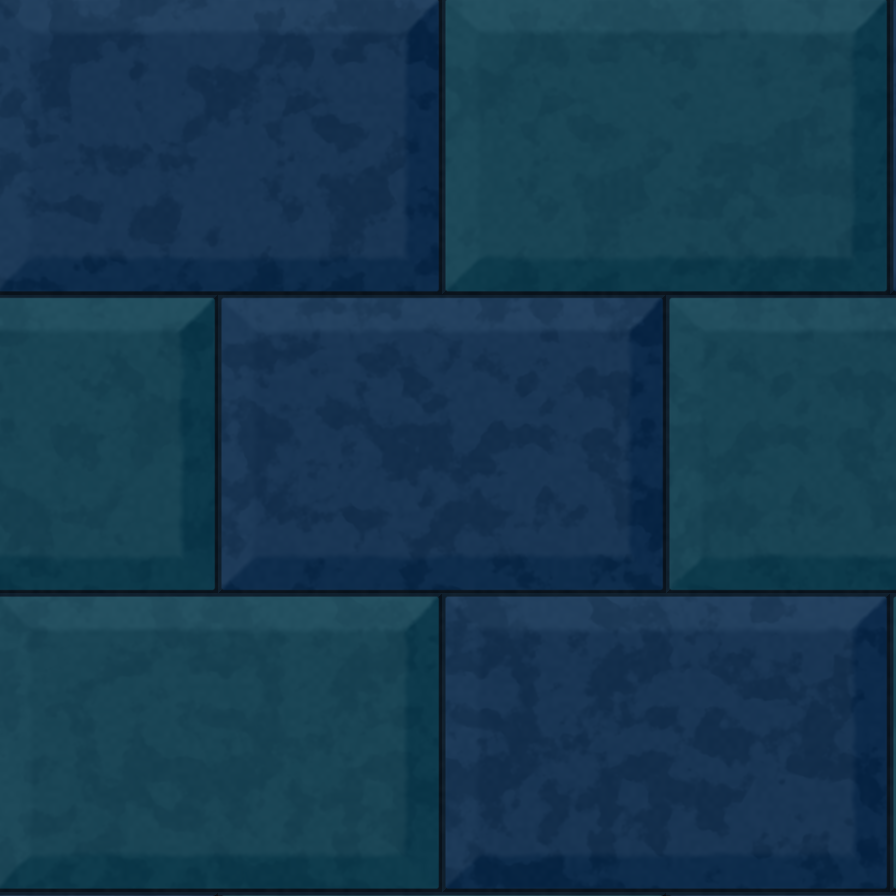
Give the GLSL for this texture, as a WebGL 2 fragment shader.

```glsl
#version 300 es
precision highp float;

uniform vec2 u_resolution;
out vec4 outColor;

// Layout, in canvas units
const vec2 TILES = vec2(2.0, 3.0);
const vec2 ORIGIN = vec2(-0.0065, 0.0045);
const float JOINT_HALF = 0.0037;
const float CORNER_RADIUS = 0.003;
const float BEVEL_WIDTH = 0.037;
const float BEVEL_SOFTNESS = 0.005;
const float EDGE_WOBBLE = 0.007;
const float RIM_WIDTH = 0.003;

// Surface wear
const float BLOTCH_SCALE = 34.0;
const float GRAIN_SCALE = 150.0;
const float GRAIN_AMOUNT = 0.014;
const float TILE_VARIATION = 0.006;

// Colours
const vec3 BLUE = vec3(0.100, 0.212, 0.332);
const vec3 TEAL = vec3(0.100, 0.270, 0.333);
const vec3 BLUE_BLOTCH = vec3(-0.026, -0.031, -0.036);
const vec3 TEAL_BLOTCH = vec3(-0.014, -0.020, -0.018);
const vec3 TOP_LIGHT = vec3(0.038, 0.043, 0.043);
const vec3 LEFT_LIGHT = vec3(0.013, 0.016, 0.016);
const vec3 RIGHT_SHADE = vec3(-0.050, -0.044, -0.036);
const vec3 BOTTOM_SHADE = vec3(-0.046, -0.038, -0.034);
const vec3 JOINT_DARK = vec3(0.040, 0.075, 0.110);
const vec3 JOINT_LIGHT = vec3(0.062, 0.125, 0.180);

float hash(vec2 p) {
    vec3 q = fract(p.xyx * 0.1031);
    q += dot(q, q.yzx + 33.33);
    return fract((q.x + q.y) * q.z);
}

float valueNoise(vec2 p) {
    vec2 cell = floor(p);
    vec2 f = fract(p);
    f = f * f * (3.0 - 2.0 * f);
    float low = mix(hash(cell), hash(cell + vec2(1.0, 0.0)), f.x);
    float high = mix(hash(cell + vec2(0.0, 1.0)), hash(cell + 1.0), f.x);
    return mix(low, high, f.y);
}

float fbm(vec2 p) {
    float sum = 0.0;
    float weight = 0.5;
    for (int i = 0; i < 4; i++) {
        sum += weight * valueNoise(p);
        p = mat2(1.6, 1.2, -1.2, 1.6) * p + 17.3;
        weight *= 0.5;
    }
    return sum / 0.9375;
}

float roundedBox(vec2 p, vec2 halfSize, float radius) {
    vec2 q = abs(p) - halfSize + radius;
    return length(max(q, 0.0)) + min(max(q.x, q.y), 0.0) - radius;
}

// Light on the four mitred slopes; p is measured from the tile centre
vec3 bevelTint(vec2 p, vec2 halfSize, float wobble) {
    vec2 inset = halfSize - abs(p);
    float mitre = smoothstep(-BEVEL_SOFTNESS, BEVEL_SOFTNESS, inset.x - inset.y + wobble);
    vec3 sideTint = p.x < 0.0 ? LEFT_LIGHT : RIGHT_SHADE;
    vec3 levelTint = p.y < 0.0 ? BOTTOM_SHADE : TOP_LIGHT;
    float depth = min(inset.x, inset.y) + wobble;
    float slope = 1.0 - smoothstep(-BEVEL_SOFTNESS, BEVEL_SOFTNESS, depth - BEVEL_WIDTH);
    return mix(sideTint, levelTint, mitre) * slope;
}

void main() {
    vec2 uv = gl_FragCoord.xy / u_resolution;
    float pixel = 1.0 / min(u_resolution.x, u_resolution.y);

    // Running bond: odd rows move by half a tile
    vec2 grid = (uv - ORIGIN) * TILES;
    float row = floor(grid.y);
    grid.x -= 0.5 * mod(row, 2.0);
    vec2 id = floor(grid);
    vec2 p = (grid - id - 0.5) / TILES;
    vec2 halfSize = 0.5 / TILES - JOINT_HALF;

    // Colours alternate along a row and step diagonally between rows
    float isBlue = mod(id.x + floor((row + 1.0) * 0.5), 2.0);
    vec2 wrapped = mod(id, TILES);
    vec2 seed = wrapped * vec2(7.31, 11.73) + 3.0;

    // Mottled glaze
    float cloud = fbm(p * BLOTCH_SCALE + seed);
    float blotch = smoothstep(0.49, 0.64, cloud);
    float grain = valueNoise(uv * GRAIN_SCALE) - 0.5;
    float wobble = (fbm(p * BLOTCH_SCALE * 1.5 + seed + 41.0) - 0.5) * EDGE_WOBBLE;
    vec3 tile = mix(TEAL, BLUE, isBlue);
    tile += mix(TEAL_BLOTCH, BLUE_BLOTCH, isBlue) * blotch;
    tile += GRAIN_AMOUNT * grain + TILE_VARIATION * (hash(wrapped + 5.0) - 0.5);
    tile += bevelTint(p, halfSize, wobble);

    // Faint worn rim beside the joint
    float edge = roundedBox(p, halfSize, CORNER_RADIUS);
    float rim = smoothstep(-RIM_WIDTH, 0.0, edge);
    tile += 0.02 * rim * (valueNoise(uv * BLOTCH_SCALE) - 0.3);

    // Joint: shadow under the lower and right edges, paler on the far side
    vec2 outside = abs(p) - halfSize;
    float side = outside.x > outside.y ? -p.x : p.y;
    vec3 joint = mix(JOINT_DARK, JOINT_LIGHT, step(0.0, side));
    joint += 0.02 * grain;

    float cover = 1.0 - smoothstep(-pixel, pixel, edge);
    outColor = vec4(mix(joint, tile, cover), 1.0);
}
```
